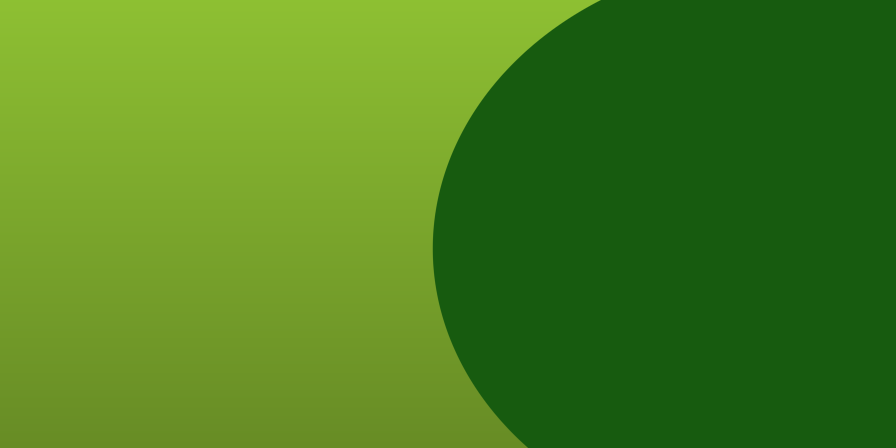
A WebGL 2 fragment shader for this background:

```glsl
#version 300 es
precision highp float;
// A lime to olive vertical gradient with a large dark green ellipse
// that runs off the right side. The ellipse edge is smoothed using its
// implicit function divided by the length of its gradient.

uniform vec2 u_resolution;
out vec4 outColor;

// Approximate signed distance to an ellipse, negative inside
float ellipseDistance(vec2 p, vec2 radii) {
    float k = length(p / radii);
    float slope = length(p / (radii * radii));
    return k * (k - 1.0) / max(slope, 1e-4);
}

void main() {
    // Canvas units: height is 1, origin at the lower left
    vec2 p = gl_FragCoord.xy / u_resolution.y;
    p.x *= 2.0 * u_resolution.y / u_resolution.x;
    float pixel = 1.0 / u_resolution.y;

    // Background gradient
    vec3 olive = vec3(0.404, 0.548, 0.145);
    vec3 lime = vec3(0.555, 0.752, 0.198);
    vec3 color = mix(olive, lime, p.y);

    // Dark ellipse
    vec3 forest = vec3(0.09, 0.355, 0.06);
    float d = ellipseDistance(p - vec2(1.763, 0.445), vec2(0.797, 0.654));
    color = mix(color, forest, 1.0 - smoothstep(-0.7 * pixel, 0.7 * pixel, d));

    outColor = vec4(color, 1.0);
}
```
